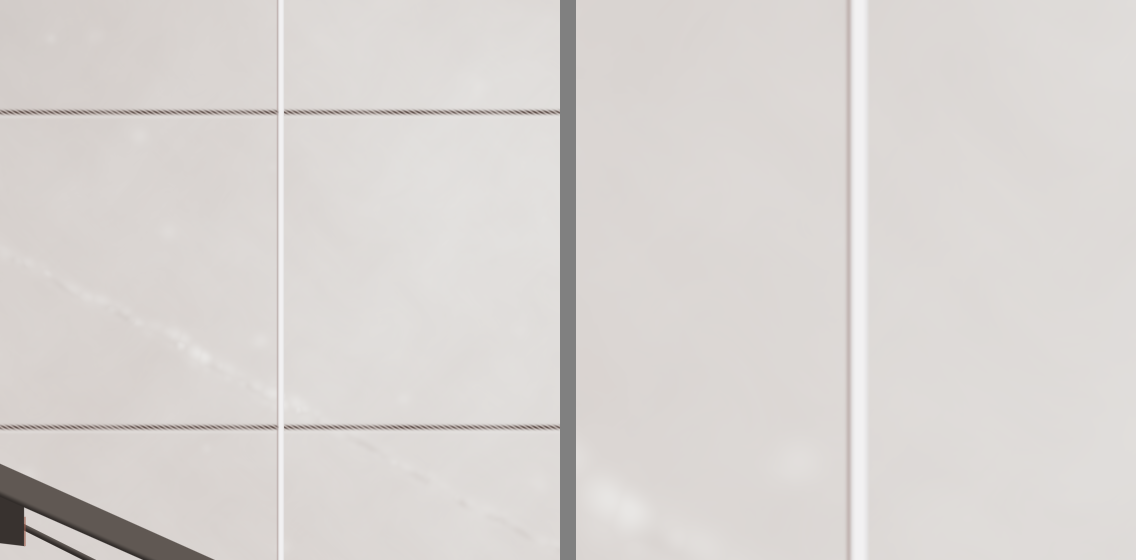
Left: the whole. Right: its middle third, enlarged.
Reproduce this texture procedurally as a WebGL 1 fragment shader.

```glsl
precision highp float;
// Pale stone wall tiles with rope-hatched joints, a diagonal vein and a dark rail in the corner.

uniform vec2 u_resolution;

const vec3 STONE       = vec3(0.836, 0.808, 0.794);
const vec3 STONE_LIT   = vec3(0.888, 0.880, 0.872);
const vec3 FLECK       = vec3(0.915, 0.908, 0.900);
const vec3 VEIN_SHADE  = vec3(0.775, 0.745, 0.730);
const vec3 GROUT       = vec3(0.950, 0.945, 0.948);
const vec3 GROUT_EDGE  = vec3(0.710, 0.645, 0.635);
const vec3 ROPE_DARK   = vec3(0.300, 0.235, 0.215);
const vec3 ROPE_PALE   = vec3(0.690, 0.635, 0.615);
const vec3 METAL       = vec3(0.375, 0.345, 0.325);
const vec3 METAL_DARK  = vec3(0.190, 0.170, 0.160);
const vec3 COPPER      = vec3(0.620, 0.360, 0.290);

const vec2  LIGHT_POS   = vec2(0.95, 0.58);
const float JOINT_X     = 0.5020;  // centre of the upright joint
const float JOINT_HALF  = 0.0052;
const float ROW_START   = 0.2370;  // height of the lowest level joint
const float ROW_PITCH   = 0.5625;
const float ROPE_HALF   = 0.0040;
const float ROPE_TWISTS = 96.0;
const float VEIN_Y      = 0.5570;  // vein height at the left side
const float VEIN_SLOPE  = -0.540;
const float SPECK_CELLS = 9.0;

float hash(vec2 p) {
  return fract(sin(dot(p, vec2(127.1, 311.7))) * 4375.85);
}

// Soft bell: 1 at zero, fading over the given width.
float bell(float d, float width) {
  return exp(-d * d / (width * width));
}

// Antialiased coverage of a signed distance, negative inside.
float cover(float d) {
  float aa = max(0.75 / min(u_resolution.x, u_resolution.y), 0.0013);
  return 1.0 - smoothstep(-aa, aa, d);
}

// Layered, rotated sines: cloudy mottling in about -1..1.
float mottle(vec2 p) {
  float sum = 0.0, amp = 0.5;
  for (int i = 0; i < 5; i++) {
    p += 0.7 * sin(p.yx * 1.3 + float(i));
    sum += amp * sin(p.x) * sin(p.y + 1.7);
    p = mat2(1.4, 1.2, -1.2, 1.4) * p;
    amp *= 0.62;
  }
  return sum;
}

// Soft round grains in jittered cells; only the given share is filled.
float grains(vec2 p, float share, float radius) {
  vec2 cell = floor(p);
  float glow = 0.0;
  for (int j = -1; j <= 1; j++) {
    for (int i = -1; i <= 1; i++) {
      vec2 c = cell + vec2(float(i), float(j));
      vec2 centre = c + 0.15 + 0.7 * vec2(hash(c), hash(c + 19.3));
      float size = radius * mix(0.5, 1.2, hash(c + 7.1));
      float filled = step(hash(c + 41.7), share);
      glow = max(glow, filled * bell(length(p - centre), size) * mix(0.4, 1.0, hash(c + 3.9)));
    }
  }
  return glow;
}

vec3 stone(vec2 p) {
  float lit = bell(length((p - LIGHT_POS) * vec2(1.0, 0.85)), 0.60);
  float cloud = mottle(p * 9.0);
  vec3 col = mix(STONE, STONE_LIT, clamp(0.16 + 0.78 * lit + 0.16 * cloud, 0.0, 1.0));
  col += 0.005 * mottle(p * 34.0 + 4.0);
  col -= 0.030 * exp(-5.0 * length(p - vec2(0.0, 0.95)));
  col = mix(col, FLECK, 0.42 * grains(p * SPECK_CELLS + 0.04 * cloud, 0.18, 0.12));

  // Broken vein: pale clustered grains over a faint grey thread
  float d = (p.y - VEIN_Y - VEIN_SLOPE * p.x) / length(vec2(1.0, VEIN_SLOPE));
  d += 0.003 * sin(p.x * 17.0) + 0.002 * sin(p.x * 53.0 + 1.0);
  float knot = bell(p.x - 0.345, 0.045) + bell(p.x - 0.505, 0.045);
  float band = bell(d - 0.004 * knot, 0.013 + 0.008 * knot);
  float grain = grains(p * 42.0 + 0.5 * cloud, 0.85, 0.60);
  float thread = bell(d + 0.004, 0.007) * (0.55 + 0.45 * sin(p.x * 70.0 + 3.0 * cloud));
  col = mix(col, VEIN_SHADE, 0.40 * thread * (1.0 - 0.8 * min(knot, 1.0)));
  return mix(col, FLECK, band * min(0.14 + grain * (0.38 + 0.55 * knot), 1.0));
}

vec3 joints(vec3 col, vec2 p) {
  // Level joints: soft slanted twists with a pale lip below
  float dy = mod(p.y - ROW_START + 0.5 * ROW_PITCH, ROW_PITCH) - 0.5 * ROW_PITCH;
  float twist = 0.5 + 0.5 * sin(6.2832 * ROPE_TWISTS * (p.x + 1.6 * dy));
  float wear = 0.80 + 0.12 * sin(p.x * 41.0) * sin(p.x * 13.0 + 2.0);
  col = mix(col, FLECK, 0.35 * bell(dy + 0.008, 0.0030));
  col = mix(col, mix(ROPE_DARK, ROPE_PALE, twist), wear * bell(dy, ROPE_HALF));

  // Upright joint: rounded white bead with a thin shaded left side
  float dx = p.x - JOINT_X;
  float flank = smoothstep(0.3, 1.0, abs(dx) / JOINT_HALF);
  col = mix(col, GROUT - 0.05 * flank, cover(abs(dx) - JOINT_HALF));
  return mix(col, GROUT_EDGE, 0.65 * bell(dx + JOINT_HALF + 0.0012, 0.0016));
}

vec3 rail(vec3 col, vec2 p) {
  // Thin lower rod, then the bracket, then the broad beam over both
  float rod = p.y - (0.080 - 0.50 * p.x);
  vec3 rodCol = mix(METAL_DARK, METAL, smoothstep(-0.004, 0.006, rod));
  col = mix(col, rodCol, cover(abs(rod) - 0.006));
  float bracket = max(p.x - 0.043, max(p.y - 0.115, 0.030 - 0.12 * p.x - p.y));
  col = mix(col, METAL_DARK * 1.15, cover(bracket));
  col = mix(col, COPPER, 0.8 * cover(max(abs(p.x - 0.0445) - 0.0012, abs(p.y - 0.051) - 0.026)));
  float top = 0.172 - 0.448 * p.x;
  float base = 0.113 - 0.442 * p.x;
  float t = (p.y - base) / (top - base);
  vec3 beam = mix(METAL_DARK, METAL, smoothstep(0.0, 0.22, t));
  return mix(col, beam, cover(max(p.y - top, base - p.y) * 0.91));
}

void main() {
  vec2 p = gl_FragCoord.xy / u_resolution;
  gl_FragColor = vec4(rail(joints(stone(p), p), p), 1.0);
}
```
